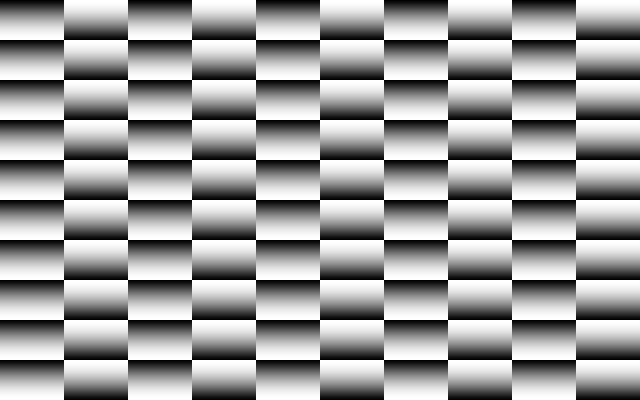
A WebGL 2 fragment shader for this pattern:

```glsl
#version 300 es
precision highp float;

uniform vec2 u_resolution;
out vec4 fragColor;

const vec2 CELLS = vec2(10.0, 10.0);   // columns (even, so it wraps) and rows
const vec3 SHADOW = vec3(0.0);
const vec3 LIGHT = vec3(1.0);
const float RAMP_BIAS = 0.68;          // below 1 widens the light end
const int SAMPLES = 4;                 // edge smoothing samples per axis

// Tone across one cell: 0 at the dark edge, 1 at the light edge
float rampTone(float t) {
    return smoothstep(0.0, 1.0, pow(t, RAMP_BIAS));
}

// Every other column runs its ramp the opposite way
float patternTone(vec2 uv) {
    vec2 cell = uv * CELLS;
    float isOdd = mod(floor(cell.x), 2.0);
    float height = fract(cell.y);
    return rampTone(mix(1.0 - height, height, isOdd));
}

void main() {
    // Average a grid of samples within the pixel
    float tone = 0.0;
    for (int j = 0; j < SAMPLES; j++) {
        for (int i = 0; i < SAMPLES; i++) {
            vec2 offset = (vec2(i, j) + 0.5) / float(SAMPLES) - 0.5;
            tone += patternTone((gl_FragCoord.xy + offset) / u_resolution);
        }
    }
    tone /= float(SAMPLES * SAMPLES);

    fragColor = vec4(mix(SHADOW, LIGHT, tone), 1.0);
}
```
